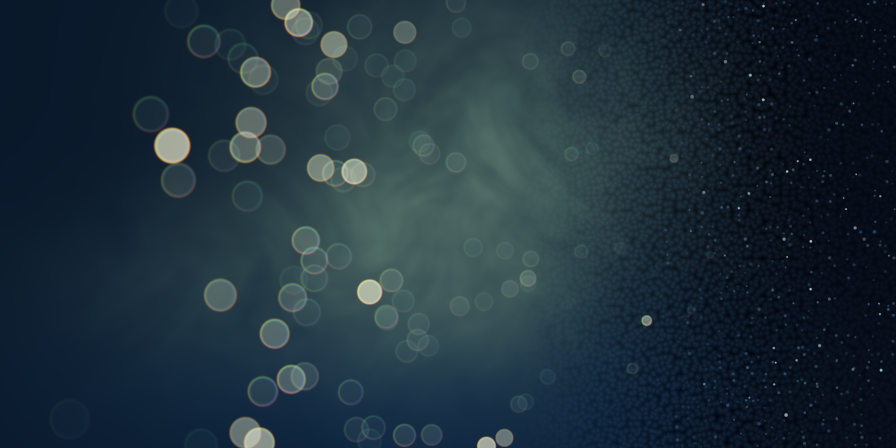
This background is drawn by a WebGL 2 fragment shader. Its source:

```glsl
#version 300 es
precision highp float;
// Teal mist at night with drifting bokeh discs that shrink into fine dust on the right.
uniform vec2 u_resolution;
out vec4 outColor;

vec3 hash3(vec2 p) {
  vec3 q = fract(vec3(p.xyx) * vec3(0.1031, 0.1030, 0.0973));
  q += dot(q, q.yxz + 33.33);
  return fract((q.xxy + q.yzz) * q.zyx);
}

float blob(vec2 p, vec2 center, vec2 size) {
  vec2 d = (p - center) / size;
  return exp(-dot(d, d));
}

// Layered, warped sines, about -1 to 1
float clouds(vec2 p) {
  float sum = 0.0, amp = 0.5;
  for (int i = 0; i < 5; i++) {
    p += 0.35 * sin(p.yx * 1.7 + float(i) * 2.1);
    sum += amp * sin(p.x + 1.3) * sin(p.y + 0.7);
    p = mat2(1.5, 1.1, -1.1, 1.5) * p;
    amp *= 0.62;
  }
  return sum;
}

// Distance to the nearest scattered point
float cellular(vec2 p) {
  vec2 cell = floor(p);
  float nearest = 2.0;
  for (int j = -1; j <= 1; j++)
    for (int i = -1; i <= 1; i++) {
      vec2 c = cell + vec2(i, j);
      nearest = min(nearest, length(c + hash3(c).xy - p));
    }
  return nearest;
}

vec3 background(vec2 p) {
  vec3 col = mix(vec3(0.035, 0.095, 0.165), vec3(0.022, 0.045, 0.085),
                 smoothstep(1.2, 1.75, p.x));
  col += vec3(0.015, 0.05, 0.09) * blob(p, vec2(0.95, 0.1), vec2(0.75, 0.3));
  float glow = 0.58 * blob(p, vec2(1.02, 0.58), vec2(0.28, 0.33))
             + 0.42 * blob(p, vec2(0.65, 0.36), vec2(0.42, 0.22))
             + 0.36 * blob(p, vec2(1.22, 0.68), vec2(0.32, 0.42))
             + 0.18 * blob(p, vec2(0.75, 0.85), vec2(0.35, 0.3));
  glow *= 1.0 + 0.42 * clouds(p * 6.0) + 0.12 * (0.5 - cellular(p * 18.0));
  return mix(col, vec3(0.34, 0.455, 0.42), clamp(glow, 0.0, 1.0));
}

// Lens disc: faint fill, bright rim split slightly into colours
vec3 disc(vec2 d, float radius, float px, vec3 seed) {
  float soft = max(px, radius * 0.08);
  vec3 dist = length(d) - radius * vec3(1.03, 1.0, 0.96);
  vec3 fill = 1.0 - smoothstep(-soft, soft, dist);
  vec3 rim = exp(-pow((dist + radius * 0.08) / (soft * 1.1), vec3(2.0)));
  vec3 fringe = 0.75 + 0.35 * cos(atan(d.y, d.x) + vec3(0.6, 2.6, 4.7) + seed.x * 2.0);
  float light = 0.04 + 0.62 * pow(seed.z, 9.0);
  vec3 tint = mix(vec3(0.55, 0.9, 0.75), vec3(1.0, 0.98, 0.78), seed.z);
  return tint * fill * light + fringe * tint * rim * (0.05 + 0.25 * seed.y * seed.z);
}

// Fine points, one chance per grid cell
float specks(vec2 p, float scale, float chance, float px) {
  vec2 cell = floor(p * scale);
  vec3 h = hash3(cell + 71.0);
  vec2 d = p - (cell + 0.2 + 0.6 * h.xy) / scale;
  float radius = 0.0012 + 0.0022 * h.y;
  float present = step(1.0 - chance, h.z);
  return present * (0.25 + 0.75 * h.x) * (1.0 - smoothstep(radius - 0.5 * px, radius + px, length(d)));
}

void main() {
  float px = 1.0 / u_resolution.y;
  vec2 p = gl_FragCoord.xy * px;
  vec3 col = background(p);

  // Bokeh: crowded near the middle, smaller toward the right
  for (int i = 0; i < 100; i++) {
    vec3 h = hash3(vec2(float(i) * 7.3 + 2.0, 19.7));
    vec3 seed = hash3(vec2(41.3, float(i) * 5.9 + 3.0));
    vec2 center = vec2((h.x + h.y) * 0.92, h.z);
    float radius = max(0.0495 - 0.0265 * center.x, 0.004);
    vec2 d = p - center;
    if (dot(d, d) < 2.0 * radius * radius + 9.0 * px * px) {
      float leftFade = mix(0.5, 1.0, smoothstep(0.1, 0.7, center.x));
      vec3 light = disc(d, radius, px, seed) * leftFade;
      col += light * (1.0 - col);
    }
  }

  // Blue grain where the mist breaks into dust
  float grainZone = smoothstep(1.1, 1.5, p.x) * (1.0 - 0.65 * smoothstep(1.6, 1.95, p.x));
  float grain = 0.5 - cellular(p * 85.0);
  col += vec3(0.07, 0.11, 0.14) * grain * grainZone;

  // Sharp bright dust
  float dustZone = smoothstep(1.4, 1.7, p.x);
  col += vec3(0.62, 0.7, 0.72) * specks(p, 38.0, 0.09, px) * dustZone;
  col += vec3(0.16, 0.24, 0.3) * specks(p + 3.7, 70.0, 0.2, px) * dustZone;

  outColor = vec4(clamp(col, 0.0, 1.0), 1.0);
}
```
